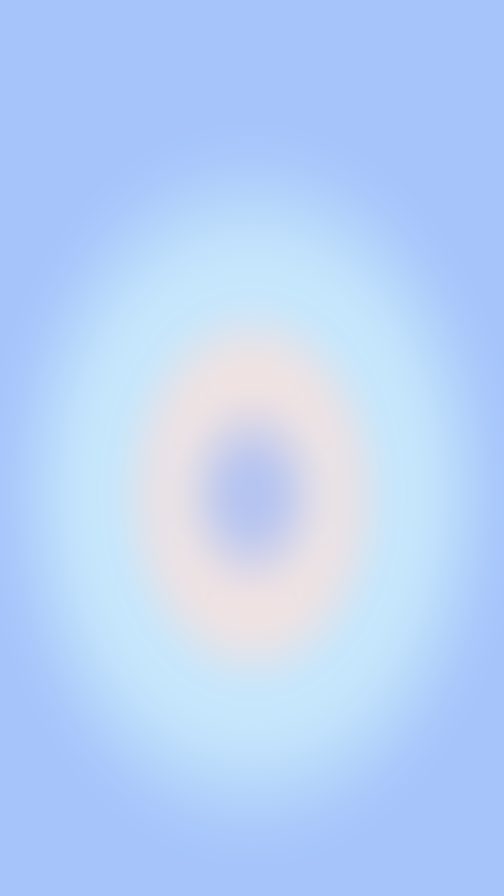
A WebGL 1 fragment shader for this background:

```glsl
precision highp float;
// Soft nested oval glow: periwinkle core, blush ring and pale sky halo on blue.

#define CENTER vec2(0.5, 0.448)
#define RADII vec2(0.5, 0.39)
#define CORE_COLOR vec3(0.713, 0.770, 0.942)
#define BLUSH_TOP vec3(0.938, 0.888, 0.888)
#define BLUSH_SIDE vec3(0.910, 0.885, 0.902)
#define SKY_COLOR vec3(0.778, 0.904, 0.988)
#define OUTER_COLOR vec3(0.650, 0.770, 0.982)
#define CORE_FADE vec2(0.03, 0.33)
#define BLUSH_FADE vec2(0.34, 0.60)
#define SKY_FADE vec2(0.60, 1.08)

uniform vec2 u_resolution;

float fade(vec2 range, float radius) {
  return smoothstep(range.x, range.y, radius);
}

void main() {
  vec2 uv = gl_FragCoord.xy / u_resolution;
  vec2 oval = (uv - CENTER) / RADII;
  float radius = length(oval);

  // The ring is warmer above and below the core than beside it.
  float upright = oval.y * oval.y / max(radius * radius, 0.0001);
  vec3 blush = mix(BLUSH_SIDE, BLUSH_TOP, upright);

  // Blend the layers from the core outward.
  vec3 color = mix(CORE_COLOR, blush, fade(CORE_FADE, radius));
  color = mix(color, SKY_COLOR, fade(BLUSH_FADE, radius));
  color = mix(color, OUTER_COLOR, fade(SKY_FADE, radius));

  gl_FragColor = vec4(color, 1.0);
}
```
